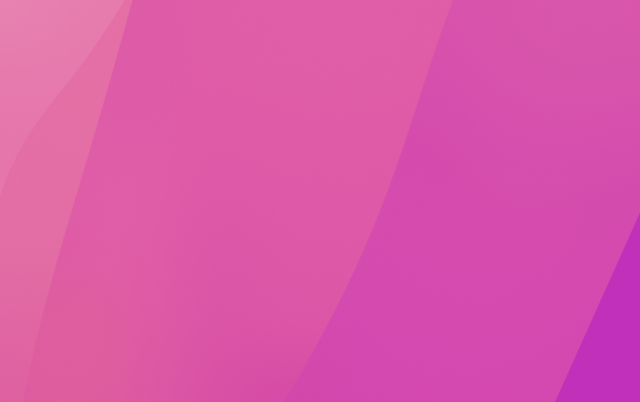
Reproduce this background procedurally as a WebGL 2 fragment shader.

```glsl
#version 300 es
precision highp float;
// Five overlapping pink and violet sheets with slanted, curved edges.
// Each edge is a curve x(t), with t measured down from the top; the sheets
// are layered left over right, shaded by gradients, soft glows and faint grain.

uniform vec2 u_resolution;
out vec4 outColor;

float hash(vec2 p) {
    return fract(sin(dot(p, vec2(127.1, 311.7))) * 43758.5453);
}

// Soft elliptical falloff around a centre.
float glow(vec2 p, vec2 centre, vec2 radius) {
    vec2 d = (p - centre) / radius;
    return exp(-dot(d, d));
}

// Smooth coverage of the area to the left of an edge.
float leftOf(float x, float edge) {
    float soft = 1.0 / u_resolution.x;
    return 1.0 - smoothstep(edge - soft, edge + soft, x);
}

void main() {
    vec2 uv = gl_FragCoord.xy / u_resolution;
    vec2 p = vec2(uv.x, 1.0 - uv.y);
    float t = p.y;
    float belly = sin(3.1416 * t);

    // Edge curves, from left to right.
    float paleEdge = 0.195 - 0.49 * t + 0.185 * t * t + 0.007 * sin(12.9 * t);
    float roseEdge = 0.207 - 0.171 * t - 0.007 * sin(3.1416 * t * t);
    float pinkEdge = 0.708 + t * (-0.24 + t * (0.07 - 0.095 * t)) + 0.006 * belly * belly;
    float orchidEdge = 1.0 - 0.282 * (t - 0.529);

    // Violet corner.
    vec3 color = vec3(0.757, 0.188, 0.727);

    // Orchid sheet, dustier along the upper right.
    vec3 orchid = mix(vec3(0.846, 0.31, 0.675), vec3(0.828, 0.28, 0.69), t);
    orchid += vec3(0.0, 0.028, -0.006) * glow(p, vec2(0.92, 0.08), vec2(0.28, 0.35));
    orchid += vec3(0.004, 0.005, 0.0) * glow(p, vec2(0.72, 0.78), vec2(0.16, 0.28));
    orchid -= vec3(0.004, 0.01, 0.0) * glow(p, vec2(0.67, 0.36), vec2(0.1, 0.22));
    orchid -= vec3(0.006, 0.008, 0.0) * glow(p, vec2(1.0, 0.48), vec2(0.12, 0.2));
    orchid -= vec3(0.002, 0.0, 0.02) * glow(p, vec2(0.46, 1.0), vec2(0.08, 0.18));
    color = mix(color, orchid, leftOf(p.x, orchidEdge));

    // Pink sheet, warm at the lower left and deeper at the foot.
    vec3 pink = mix(vec3(0.875, 0.362, 0.656), vec3(0.865, 0.336, 0.652), t);
    pink += vec3(0.003, 0.006, 0.0) * glow(p, vec2(0.52, 0.15), vec2(0.2, 0.28));
    pink += vec3(0.007, 0.016, 0.003) * glow(p, vec2(0.19, 0.5), vec2(0.1, 0.3));
    pink += vec3(0.003, 0.03, -0.032) * glow(p, vec2(0.1, 0.92), vec2(0.15, 0.28));
    pink -= vec3(0.006, 0.008, 0.0) * glow(p, vec2(0.34, 0.7), vec2(0.08, 0.24));
    pink -= vec3(0.024, 0.038, 0.0) * glow(p, vec2(0.46, 1.0), vec2(0.16, 0.16));
    pink -= vec3(0.007, 0.005, 0.0) * glow(p, vec2(0.2, 0.1), vec2(0.08, 0.25));
    color = mix(color, pink, leftOf(p.x, pinkEdge));

    // Rose sheet, fading into the pink towards its foot.
    vec3 rose = mix(vec3(0.895, 0.437, 0.65), vec3(0.876, 0.405, 0.632), t * t);
    float roseCover = 1.0 - 0.55 * smoothstep(0.6, 1.0, t);
    color = mix(color, rose, leftOf(p.x, roseEdge) * roseCover);

    // Pale sheet, lightest in the upper left corner.
    vec3 pale = mix(vec3(0.902, 0.48, 0.682), vec3(0.898, 0.457, 0.67), t * 2.0);
    pale += vec3(0.004, 0.03, 0.01) * glow(p, vec2(0.0), vec2(0.12, 0.15));
    color = mix(color, pale, leftOf(p.x, paleEdge));

    // Faint grain.
    color += 0.003 * (hash(floor(uv * vec2(512.0, 322.0))) - 0.5);
    outColor = vec4(clamp(color, 0.0, 1.0), 1.0);
}
```
